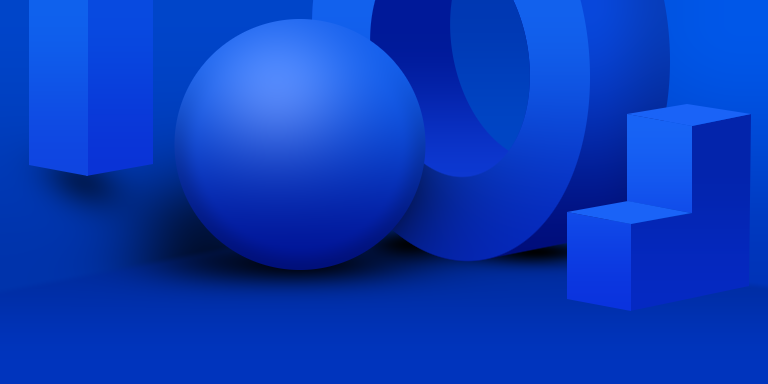
Reproduce this background procedurally as a Shadertoy shader.

```glsl
// Blend a colour in where the signed distance is negative
void paint(inout vec3 col, vec3 ink, float dist) {
    float pixel = 7.68 / iResolution.x;
    col = mix(col, ink, clamp(0.5 - dist / pixel, 0.0, 1.0));
}

// Convex quad with corners in clockwise order
float quad(vec2 p, vec2 a, vec2 b, vec2 c, vec2 d) {
    vec2 corner[4] = vec2[4](a, b, c, d);
    float dist = -10.0;
    for (int i = 0; i < 4; i++) {
        vec2 edge = corner[(i + 1) % 4] - corner[i];
        dist = max(dist, dot(p - corner[i], vec2(-edge.y, edge.x)) / length(edge));
    }
    return dist;
}

// Leaning ellipse swept along a vector: a capsule in sheared, scaled space
float sweptEllipse(vec2 p, vec2 radii, float lean, vec2 sweep) {
    vec2 q = vec2(p.x + lean * p.y, p.y) / radii;
    vec2 s = vec2(sweep.x + lean * sweep.y, sweep.y) / radii;
    float t = clamp(dot(q, s) / max(dot(s, s), 1e-4), 0.0, 1.0);
    return (length(q - s * t) - 1.0) * radii.x;
}

float blob(vec2 p, vec2 center, vec2 radii) {
    vec2 q = (p - center) / radii;
    return exp(-dot(q, q));
}

vec3 wallColor(vec2 p) {
    vec3 left = mix(vec3(0.0, 0.20, 0.67), vec3(0.0, 0.27, 0.79), smoothstep(1.0, 3.8, p.y));
    vec3 right = mix(vec3(0.0, 0.20, 0.72), vec3(0.0, 0.34, 0.91), smoothstep(0.9, 3.6, p.y));
    return mix(left, right, smoothstep(4.8, 7.4, p.x));
}

vec3 room(vec2 p) {
    vec3 col = wallColor(p);
    col *= 1.0 - 0.65 * blob(p, vec2(2.05, 1.45), vec2(0.75, 0.65));

    // Shade cast on the wall by the hanging prism
    vec2 q = p + vec2(0.5 * (p.y - 2.0), 0.0);
    col *= 1.0 - 0.5 * blob(q, vec2(0.84, 2.02), vec2(0.36, 0.27));

    // Floor meeting two walls
    float horizon = min(0.92 + 0.19 * p.x, 0.97 + 0.117 * (7.68 - p.x));
    vec3 ground = mix(vec3(0.0, 0.205, 0.74), vec3(0.0, 0.17, 0.62), smoothstep(0.2, 1.3, p.y));
    ground *= 1.0 - 0.4 * blob(p, vec2(2.1, 1.3), vec2(0.7, 0.25));
    col = mix(col, ground, smoothstep(0.04, -0.04, p.y - horizon));

    // Contact shadows
    col *= 1.0 - 0.9 * blob(p, vec2(3.0, 1.2), vec2(1.05, 0.2));
    col *= 1.0 - 0.96 * blob(p, vec2(4.1, 1.4), vec2(0.5, 0.17));
    col *= 1.0 - 0.98 * blob(p, vec2(5.35, 1.32), vec2(0.7, 0.13));
    return col;
}

void drawPrism(inout vec3 col, vec2 p) {
    float h = smoothstep(2.1, 3.8, p.y);
    paint(col, mix(vec3(0.04, 0.20, 0.84), vec3(0.03, 0.29, 0.88), h),
        quad(p, vec2(0.86, 4), vec2(1.53, 4), vec2(1.53, 2.20), vec2(0.86, 2.08)));
    paint(col, mix(vec3(0.06, 0.27, 0.88), vec3(0.06, 0.38, 0.93), h),
        quad(p, vec2(0.29, 4), vec2(0.88, 4), vec2(0.88, 2.08), vec2(0.29, 2.19)));
}

void drawRing(inout vec3 col, vec2 p, float sphereDist) {
    vec2 depth = vec2(0.80, 0.16);
    vec2 outer = p - vec2(4.51, 3.32);
    vec2 inner = p - vec2(4.50, 3.26);
    vec2 holeSize = vec2(0.79, 1.19);
    float h = smoothstep(1.2, 3.8, p.y);

    // Outer side, then the front face
    vec3 side = mix(vec3(0.0, 0.05, 0.48), vec3(0.03, 0.28, 0.86), h);
    side *= 1.0 - 0.15 * smoothstep(5.9, 6.7, p.x);
    paint(col, side, sweptEllipse(outer, vec2(1.38, 2.09), 0.08, depth));
    vec3 face = mix(vec3(0.02, 0.16, 0.75), vec3(0.07, 0.38, 0.93), h);
    face *= 1.0 - 0.5 * exp(-2.2 * max(sphereDist, 0.0)) * smoothstep(3.2, 1.7, p.y);
    paint(col, face, sweptEllipse(outer, vec2(1.38, 2.09), 0.08, vec2(0)));

    // Inner wall and the far opening
    vec3 bore = mix(vec3(0.05, 0.22, 0.82), vec3(0.0, 0.10, 0.60), smoothstep(2.0, 3.5, p.y));
    float hole = sweptEllipse(inner, holeSize, 0.10, vec2(0));
    paint(col, bore, hole);
    vec3 beyond = mix(vec3(0.0, 0.27, 0.77), vec3(0.0, 0.22, 0.70), smoothstep(2.4, 3.8, p.y));
    paint(col, beyond, max(hole, sweptEllipse(inner - depth, holeSize, 0.10, vec2(0))));
}

void drawSphere(inout vec3 col, vec2 p, float dist) {
    vec3 ball = mix(vec3(0.0, 0.07, 0.58), vec3(0.06, 0.36, 0.92), smoothstep(1.0, 3.3, p.y));
    ball += vec3(0.27, 0.19, 0.08) * blob(p, vec2(2.77, 2.95), vec2(0.75, 0.68));
    ball *= 1.0 - 0.18 * smoothstep(-0.25, 0.0, dist) * smoothstep(3.4, 2.0, p.y);
    paint(col, ball, dist);
}

void drawSteps(inout vec3 col, vec2 p) {
    // Shaded right side
    vec3 side = mix(vec3(0.02, 0.16, 0.76), vec3(0.01, 0.14, 0.67), smoothstep(0.8, 2.4, p.y));
    paint(col, side, min(
        quad(p, vec2(6.92, 2.58), vec2(7.51, 2.70), vec2(7.49, 0.98), vec2(6.92, 0.86)),
        quad(p, vec2(6.30, 1.60), vec2(7.0, 1.72), vec2(7.0, 0.876), vec2(6.30, 0.73))));
    // Lit risers and treads
    vec3 riser = mix(vec3(0.04, 0.20, 0.87), vec3(0.09, 0.39, 0.96), smoothstep(0.7, 2.7, p.y));
    paint(col, riser, quad(p, vec2(6.27, 2.70), vec2(6.92, 2.58), vec2(6.92, 1.71), vec2(6.27, 1.83)));
    paint(col, riser, quad(p, vec2(5.67, 1.72), vec2(6.31, 1.60), vec2(6.31, 0.73), vec2(5.67, 0.85)));
    vec3 tread = vec3(0.10, 0.39, 0.97);
    paint(col, tread, quad(p, vec2(6.27, 2.70), vec2(6.87, 2.80), vec2(7.51, 2.70), vec2(6.92, 2.58)));
    paint(col, tread, quad(p, vec2(5.67, 1.72), vec2(6.28, 1.83), vec2(6.91, 1.71), vec2(6.31, 1.60)));
}

void mainImage(out vec4 fragColor, in vec2 fragCoord) {
    vec2 p = fragCoord / iResolution.xy * vec2(7.68, 3.84);
    float sphereDist = length(p - vec2(3.0, 2.395)) - 1.255;
    vec3 col = room(p);
    drawPrism(col, p);
    drawRing(col, p, sphereDist);
    drawSphere(col, p, sphereDist);
    drawSteps(col, p);
    fragColor = vec4(col, 1.0);
}
```
